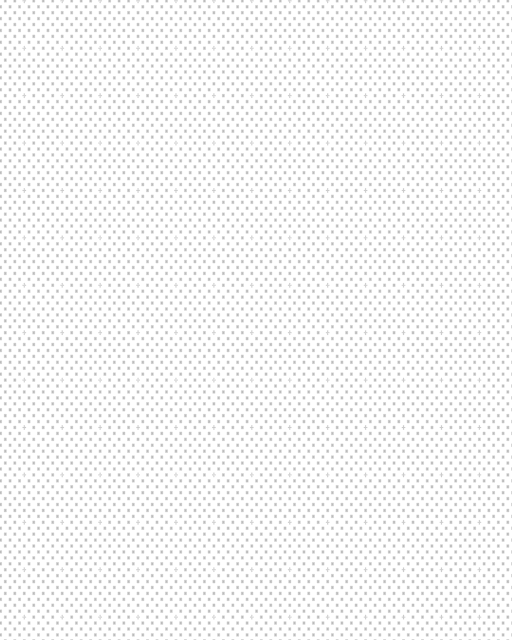
Reproduce this pattern procedurally as a Shadertoy shader.

```glsl
// Staggered grid of small soft grey dashes on white, with a tiny star
// replacing one dash in every block of four by four cells.
// Two half-offset lattices are folded to one cell and drawn as distances.

const float CELLS = 54.0;                   // repeats across and down
const float STAR_PERIOD = 4.0;              // cells between stars
const vec2 LATTICE_ORIGIN = vec2(2.56, 0.07);
const vec2 DASH_HALF_SIZE = vec2(0.00184, 0.00227);
const float DASH_ROUNDING = 0.0008;
const vec2 STAR_ARMS = vec2(0.0025, 0.0033);
const float STAR_HALF_WIDTH = 0.0006;
const vec3 PAPER = vec3(1.0);
const vec3 INK = vec3(0.735);

float roundedBox(vec2 p, vec2 halfSize, float radius) {
    vec2 q = abs(p) - halfSize + radius;
    return length(max(q, 0.0)) + min(max(q.x, q.y), 0.0) - radius;
}

// Upright cross with rounded arm ends
float star(vec2 p, vec2 arms, float halfWidth) {
    float across = roundedBox(p, vec2(arms.x, halfWidth), halfWidth);
    float upright = roundedBox(p, vec2(halfWidth, arms.y), halfWidth);
    return min(across, upright);
}

// Offset from the nearest lattice point, in canvas heights
vec2 cellOffset(vec2 grid, vec2 cellSize) {
    return (grid - floor(grid + 0.5)) * cellSize;
}

bool isStarCell(vec2 cell, float period) {
    return all(lessThan(mod(cell + 0.5, period), vec2(1.0)));
}

float coverage(float dist, float softness) {
    return 1.0 - smoothstep(-softness, softness, dist);
}

void mainImage(out vec4 fragColor, in vec2 fragCoord) {
    vec2 uv = fragCoord / iResolution.xy;
    vec2 cellSize = vec2(iResolution.x / iResolution.y, 1.0) / CELLS;
    float softness = max(0.0015, 0.75 / iResolution.y);

    // Rows are counted from the top edge
    vec2 grid = vec2(uv.x, 1.0 - uv.y) * CELLS - LATTICE_ORIGIN;

    // Main lattice: dashes, with a star at each block corner
    vec2 offset = cellOffset(grid, cellSize);
    float mainMark = isStarCell(floor(grid + 0.5), STAR_PERIOD)
        ? star(offset, STAR_ARMS, STAR_HALF_WIDTH)
        : roundedBox(offset, DASH_HALF_SIZE, DASH_ROUNDING);

    // Second lattice: dashes shifted by half a cell both ways
    float shiftedMark = roundedBox(cellOffset(grid + 0.5, cellSize),
                                   DASH_HALF_SIZE, DASH_ROUNDING);

    float ink = coverage(min(mainMark, shiftedMark), softness);
    fragColor = vec4(mix(PAPER, INK, ink), 1.0);
}
```
